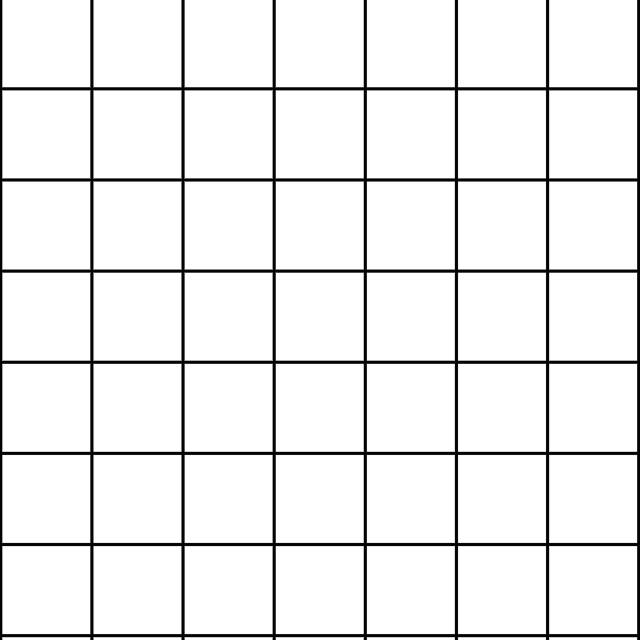
This pattern is drawn by a three.js fragment shader. Its source:

```glsl
#define PITCH 0.1424
#define FIRST_LINE vec2(0.0012, 0.0068)
#define LINE_WIDTH 0.0049
#define EDGE_SOFTNESS 0.0011
#define PAPER_COLOR vec3(1.0)
#define INK_COLOR vec3(0.01)

varying vec2 vUv;

// Distance along each axis to the nearest grid line
vec2 gridDistance(vec2 p) {
  return abs(fract((p - FIRST_LINE) / PITCH + 0.5) - 0.5) * PITCH;
}

void main() {
  // Widen the soft edge when pixels are coarse
  vec2 soft = max(vec2(EDGE_SOFTNESS), 0.6 * fwidth(vUv));
  vec2 edge = gridDistance(vUv) - 0.5 * LINE_WIDTH;

  // Vertical and horizontal strokes, merged at crossings
  vec2 strokes = 1.0 - smoothstep(-soft, soft, edge);
  float ink = max(strokes.x, strokes.y);

  gl_FragColor = vec4(mix(PAPER_COLOR, INK_COLOR, ink), 1.0);
}
```
